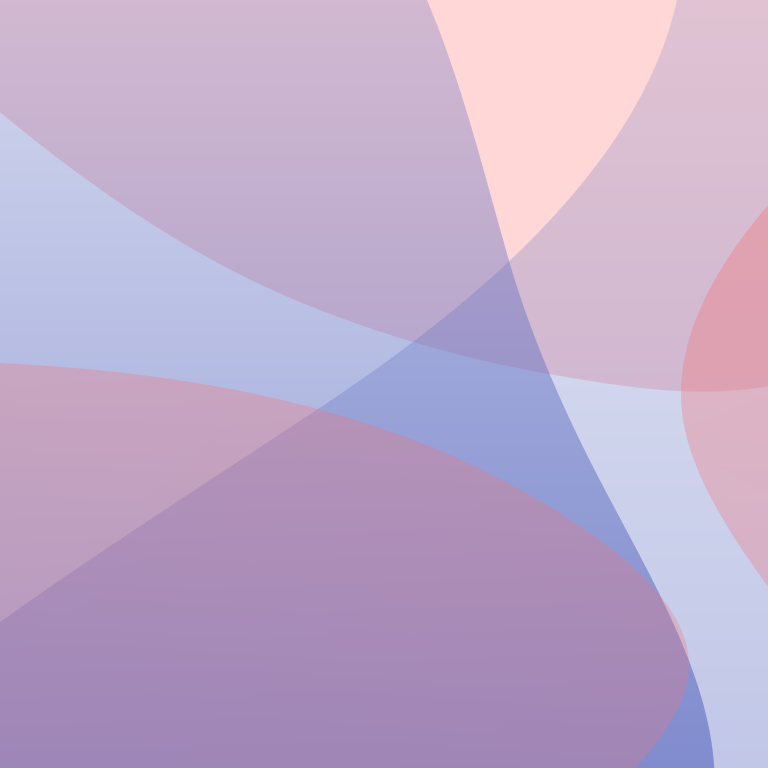
Give the GLSL for this background, as a WebGL 2 fragment shader.

```glsl
#version 300 es
precision highp float;
// Overlapping translucent sheets with flowing edges on a white ground.
// Each edge is a smooth cubic spline; sheets are blended one over another,
// with opacity that varies gently down the canvas.

#define GROUND vec3(1.0, 1.0, 1.0)
#define BLUSH  vec3(1.0, 0.843, 0.843)
#define INDIGO vec3(0.361, 0.420, 0.753)
#define ROSE   vec3(0.953, 0.451, 0.463)
#define LEFT_ALPHA  vec2(0.28, 0.64)  // opacity at top and bottom
#define RIGHT_ALPHA vec2(0.19, 0.38)
#define ROSE_ALPHA  vec2(0.37, 0.25)

uniform vec2 u_resolution;
out vec4 outColor;

// Cubic between knots (position, value, slope), straight beyond its ends.
// Returns the value and the slope.
vec2 segment(float s, vec3 a, vec3 b) {
    float span = b.x - a.x;
    float t = clamp((s - a.x) / span, 0.0, 1.0);
    float rise = b.y - a.y;
    float m0 = a.z * span, m1 = b.z * span;
    float quad = 3.0 * rise - 2.0 * m0 - m1;
    float cube = m0 + m1 - 2.0 * rise;
    float value = a.y + t * (m0 + t * (quad + t * cube));
    float slope = (m0 + t * (2.0 * quad + 3.0 * t * cube)) / span;
    return vec2(value + slope * (s - mix(a.x, b.x, t)), slope);
}

vec2 spline(float s, vec3 a, vec3 b, vec3 c) {
    return s < b.x ? segment(s, a, b) : segment(s, b, c);
}

vec2 spline(float s, vec3 a, vec3 b, vec3 c, vec3 d) {
    return s < b.x ? segment(s, a, b) : spline(s, b, c, d);
}

// Approximate signed distance to a curve, negative below its value.
float edgeDistance(float v, vec2 curve) {
    return (v - curve.x) / sqrt(1.0 + curve.y * curve.y);
}

// Antialiased coverage where the distance is negative.
float cover(float d) {
    return clamp(0.5 - d * min(u_resolution.x, u_resolution.y), 0.0, 1.0);
}

void main() {
    // Canvas units, with y measured down from the top edge.
    vec2 p = gl_FragCoord.xy / u_resolution;
    p.y = 1.0 - p.y;

    // Wide blush bowl hanging from the top.
    float bowl = edgeDistance(p.y, spline(p.x,
        vec3(0.0, 0.146, 0.83), vec3(0.39, 0.393, 0.41),
        vec3(0.715, 0.487, 0.175), vec3(1.0, 0.503, -0.17)));

    // Indigo sheet on the left, with an S-shaped side.
    float leftSheet = edgeDistance(p.x, spline(p.y,
        vec3(0.0, 0.556, 0.42), vec3(0.34, 0.663, 0.29),
        vec3(0.625, 0.781, 0.52), vec3(1.0, 0.93, 0.06)));

    // Indigo sheet below the rising diagonal.
    float rightSheet = -edgeDistance(p.x, spline(p.y,
        vec3(0.0, 0.8815, -0.22), vec3(0.34, 0.663, -1.06),
        vec3(0.5326, 0.414, -1.51), vec3(0.81, 0.0, -1.4)));

    // Lower rose lobe: a flat crown joined to a rounded right end.
    float crown = -edgeDistance(p.y, spline(p.x,
        vec3(0.0, 0.4727, 0.05), vec3(0.414, 0.5326, 0.27),
        vec3(0.729, 0.668, 0.63)));
    float tip = edgeDistance(p.x, spline(p.y,
        vec3(0.668, 0.729, 1.587), vec3(0.866, 0.897, 0.0),
        vec3(1.0, 0.827, -0.9)));
    float lobe = p.y < 0.668 ? crown : tip;

    // Rose disc entering from the right.
    float disc = -edgeDistance(p.x, spline(p.y,
        vec3(0.267, 1.0, -0.85), vec3(0.513, 0.8867, 0.0),
        vec3(0.764, 1.0, 0.72)));

    // Blend the sheets from back to front.
    float roseAlpha = mix(ROSE_ALPHA.x, ROSE_ALPHA.y, p.y) + 0.03 * p.x;
    vec3 color = mix(GROUND, BLUSH, cover(bowl));
    color = mix(color, INDIGO, cover(leftSheet) * mix(LEFT_ALPHA.x, LEFT_ALPHA.y, p.y));
    color = mix(color, INDIGO, cover(rightSheet) * mix(RIGHT_ALPHA.x, RIGHT_ALPHA.y, p.y));
    color = mix(color, ROSE, max(cover(lobe), cover(disc)) * roseAlpha);
    outColor = vec4(color, 1.0);
}
```
